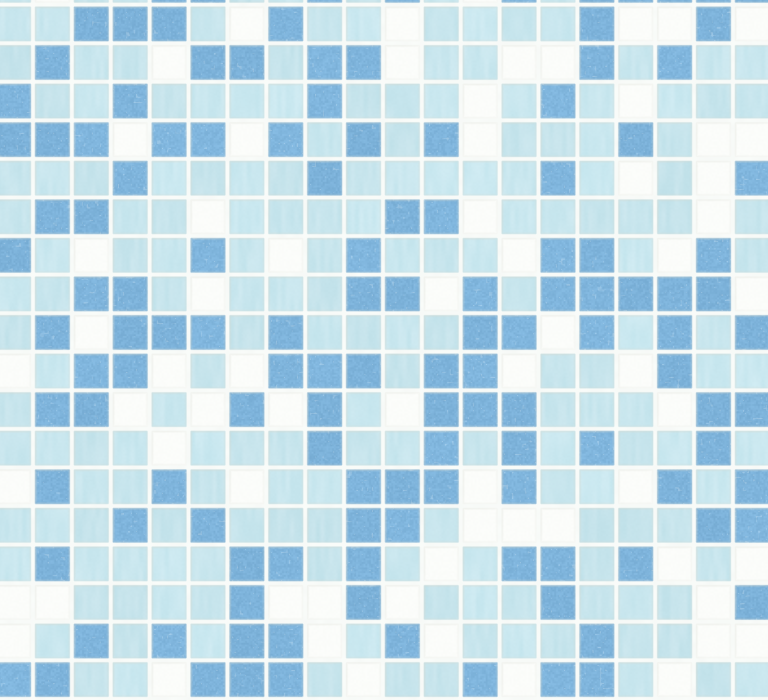
Give the GLSL for this texture, as a Shadertoy shader.

```glsl
// Glass mosaic: square tiles in mid blue, pale aqua and white, with white grout.

const vec2 TILE_COUNT = vec2(19.75, 18.15);  // repeats across and down
const vec2 GRID_SHIFT = vec2(0.152, -0.03);
const float TILE_HALF = 0.45;                // grout takes the remaining tenth
const float CORNER = 0.03;

const vec3 GROUT = vec3(0.972, 0.982, 0.972);
const vec3 BLUE  = vec3(0.495, 0.705, 0.860);
const vec3 AQUA  = vec3(0.785, 0.902, 0.932);
const vec3 WHITE = vec3(0.985, 0.990, 0.980);
const vec3 RIM   = vec3(0.840, 0.850, 0.815);

float hash(vec2 p) {
    vec3 q = fract(vec3(p.xyx) * 0.1031);
    q += dot(q, q.yzx + 33.33);
    return fract((q.x + q.y) * q.z);
}

float noise(vec2 p) {
    vec2 i = floor(p);
    vec2 f = fract(p);
    f = f * f * (3.0 - 2.0 * f);
    float low = mix(hash(i), hash(i + vec2(1, 0)), f.x);
    float high = mix(hash(i + vec2(0, 1)), hash(i + vec2(1, 1)), f.x);
    return mix(low, high, f.y);
}

float roundedBox(vec2 p, float halfSize, float radius) {
    vec2 q = abs(p) - halfSize + radius;
    return length(max(q, 0.0)) + min(max(q.x, q.y), 0.0) - radius;
}

// Random glass: x marks blue, y marks white, aqua otherwise
vec2 glassKind(vec2 id) {
    float pick = hash(id + 17.0);
    return vec2(step(pick, 0.36), step(0.81, pick));
}

vec3 glassColour(vec2 kind, vec2 id, vec2 grid) {
    vec3 colour = mix(mix(AQUA, BLUE, kind.x), WHITE, kind.y);
    float aqua = 1.0 - kind.x - kind.y;

    // Slight change of tone from tile to tile
    colour += (hash(id + 71.0) - 0.5) * 0.022 * (1.0 - kind.y);

    // Soft vertical streaks in the aqua, fine grain in the blue
    float streak = noise(grid * vec2(9.0, 1.6) + 40.0) - 0.5;
    float grain = noise(grid * 21.0 + 90.0) - 0.5;
    float fleck = smoothstep(0.80, 1.0, noise(grid * 15.0 + 130.0));
    colour += aqua * streak * vec3(0.045, 0.022, 0.018);
    colour += kind.x * (grain * 0.045 + fleck * vec3(0.10, 0.06, 0.03));
    return colour + grain * 0.008;
}

void mainImage(out vec4 fragColor, in vec2 fragCoord) {
    vec2 grid = fragCoord / iResolution.xy * TILE_COUNT + GRID_SHIFT;
    vec2 id = floor(grid);
    vec2 local = fract(grid) - 0.5;
    float blur = max(0.025, 0.7 * TILE_COUNT.x / iResolution.x);

    // Tile face
    float dist = roundedBox(local, TILE_HALF, CORNER);
    vec2 kind = glassKind(id);
    vec3 tile = glassColour(kind, id, grid);

    // Greyish rim, strongest along the top and left edges
    float rim = smoothstep(-0.075, -0.005, dist);
    float lit = smoothstep(-0.4, 0.5, local.y - local.x);
    float rimAmount = mix(0.36, 0.25, kind.y) * mix(0.6, 1.15, lit);
    tile = mix(tile, RIM, rim * rimAmount);

    // Grout with a faint uneven tone
    vec3 grout = GROUT + (noise(grid * 5.0 + 200.0) - 0.5) * 0.012;

    float coverage = 1.0 - smoothstep(-blur, blur, dist);
    fragColor = vec4(clamp(mix(grout, tile, coverage), 0.0, 1.0), 1.0);
}
```
